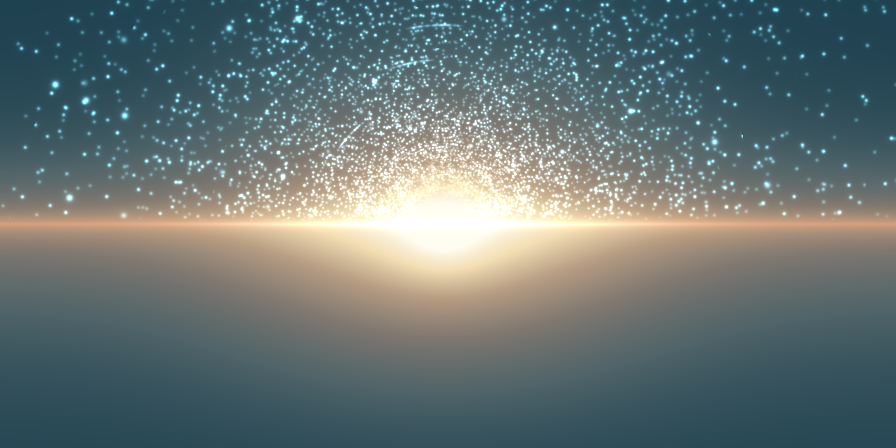
Write a WebGL 2 fragment shader that draws this background.

```glsl
#version 300 es
precision highp float;
// Glowing sunrise on a misty horizon under a dome of cyan sparks.

uniform vec2 u_resolution;
out vec4 outColor;

const float PI = 3.14159265;
const vec3 AMBER = vec3(0.90, 0.64, 0.38);
const vec3 CREAM = vec3(1.00, 0.92, 0.74);
const vec3 SPARK = vec3(0.52, 0.90, 1.00);

vec3 hash3(vec2 cell, float seed) {
    vec3 k = vec3(dot(cell, vec2(127.1, 311.7)),
                  dot(cell, vec2(269.5, 183.3)),
                  dot(cell, vec2(419.2, 371.9)));
    return fract(sin(k + seed * 17.3) * 43758.545);
}

// Heat ramp: cold teal through sand to white, one step per unit.
vec3 heatColor(float heat) {
    vec3 steps[6] = vec3[6](
        vec3(0.11, 0.25, 0.31), vec3(0.31, 0.39, 0.41), vec3(0.50, 0.47, 0.44),
        vec3(0.71, 0.61, 0.51), vec3(0.95, 0.87, 0.70), vec3(1.00, 0.99, 0.94));
    vec3 color = steps[0];
    for (int i = 1; i < 6; i++) {
        color = mix(color, steps[i], clamp(heat - float(i - 1), 0.0, 1.0));
    }
    return color;
}

// Haze near the horizon, a wide central glow and the sun itself.
float skyHeat(vec2 p) {
    float above = step(0.0, p.y);
    float haze = 2.6 * exp(-abs(p.y) / mix(0.20, 0.12, above));
    vec2 spread = p / vec2(0.50, mix(0.34, 0.38, above));
    float glow = 2.1 * exp(-dot(spread, spread));
    float sun = 2.2 * exp(-length(p) / 0.075);
    return haze + glow + sun;
}

// Soft point of light with a faint halo.
float spark(float dist, float size) {
    float d = dist / size;
    return exp(-d * d) + 0.22 * exp(-d * 0.9);
}

// Cellular sparks in log-polar space, so cells shrink toward the sun.
float sparkLayer(vec2 p, float count, float fill, float ringJitter, float size, float seed) {
    float r = max(length(p), 0.01);
    float scale = count / PI;
    vec2 q = vec2(atan(p.y, p.x), log(r)) * scale;
    vec2 base = floor(q);
    float light = 0.0;
    for (int j = -1; j <= 1; j++) {
        for (int i = -1; i <= 1; i++) {
            vec2 cell = base + vec2(i, j);
            vec3 h = hash3(cell, seed);
            vec2 center = cell + vec2(h.x, 0.5 + (h.y - 0.5) * ringJitter);
            // Layered sines gather the sparks into loose bands.
            vec2 w = cell / scale;
            float bands = 0.75 + 0.25 * sin(w.x * 9.0 + w.y * 5.0 + seed)
                               + 0.20 * sin(w.y * 17.0 - w.x * 3.0);
            float present = step(fract(h.z * 7.31), fill * bands);
            float dist = length(q - center) * r / scale;
            light += present * (0.25 + 0.75 * h.z * h.z) * spark(dist, size);
        }
    }
    return light;
}

// Short beaded arc around the sun.
float beadedArc(vec2 p, float radius, float middle, float halfSpan, float size) {
    float angle = atan(p.y, p.x);
    float bead = 0.6 + 0.4 * sin(angle * 110.0) * sin(angle * 67.0 + radius * 40.0);
    float span = 1.0 - smoothstep(halfSpan * 0.5, halfSpan, abs(angle - middle));
    return span * bead * spark(abs(length(p) - radius), size);
}

float sparkDome(vec2 p, float pixel) {
    float r = length(p);
    float size = max(mix(0.0020, 0.0038, smoothstep(0.1, 0.8, r)), 0.6 * pixel);
    float fill = mix(0.62, 0.30, smoothstep(0.35, 1.0, r));
    float light = 0.0;
    for (int i = 0; i < 4; i++) {
        float n = float(i);
        light += sparkLayer(p, 46.0 + 13.0 * n, fill, 1.0 - 0.22 * n, size, n + 1.0);
    }
    // Few larger sparks.
    light += 1.3 * sparkLayer(p, 27.0, 0.16, 1.0, size * 1.7, 9.0);
    for (int i = 0; i < 3; i++) {
        float n = float(i);
        light += 0.7 * beadedArc(p, 0.29 + 0.077 * n, 1.57 + 0.83 * exp2(-2.0 * n), 0.16, size);
    }
    return light * smoothstep(0.05, 0.24, r) * smoothstep(0.004, 0.035, p.y);
}

void main() {
    vec2 p = (gl_FragCoord.xy - 0.5 * u_resolution) / u_resolution.y;
    p.x += 0.008;
    vec3 color = heatColor(skyHeat(p));

    // Thin horizon line, amber at the sides and cream near the sun.
    float nearSun = exp(-p.x * p.x / 0.20);
    vec3 lineColor = mix(AMBER, CREAM, nearSun);
    color = mix(color, max(color, lineColor), 0.75 * exp(-abs(p.y) / 0.016));
    color += 0.35 * nearSun * CREAM * exp(-abs(p.y) / 0.006);

    // Sparks, whiter toward the warm center.
    if (p.y > 0.0) {
        vec3 tint = mix(SPARK, vec3(0.85, 0.95, 1.0), exp(-dot(p, p) / 0.08));
        color += tint * sparkDome(p, 1.0 / u_resolution.y) * 0.85;
    }
    outColor = vec4(clamp(color, 0.0, 1.0), 1.0);
}
```
